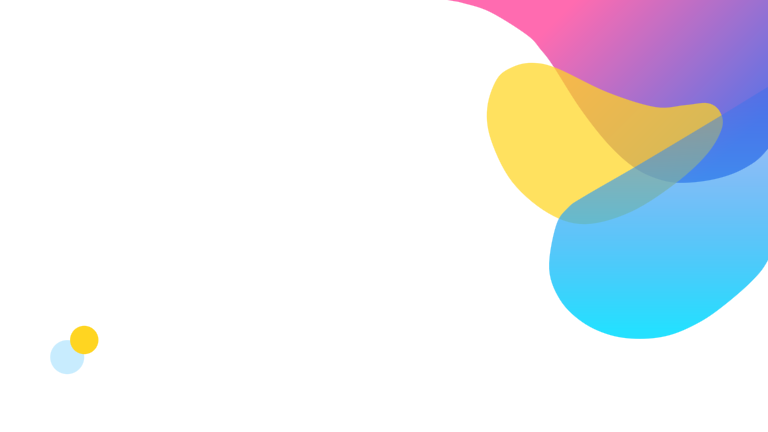
A Shadertoy shader for this background:

```glsl
const vec2 CANVAS = vec2(16.0, 9.0);
const int KNOTS = 18;
const int STEPS = 7;

const vec3 PAPER = vec3(1.0);
const vec3 PINK = vec3(1.0, 0.42, 0.69);
const vec3 VIOLET = vec3(0.36, 0.45, 0.90);
const vec3 YELLOW = vec3(1.0, 0.835, 0.13);
const vec3 CYAN = vec3(0.14, 0.88, 1.0);
const vec3 AZURE = vec3(0.22, 0.42, 0.92);
const vec3 PALE_BLUE = vec3(0.785, 0.925, 0.995);

const float YELLOW_ALPHA = 0.72;
const float AZURE_ALPHA = 0.40;
const vec2 PINK_RANGE = vec2(3.0, 9.33);
const vec2 BLUE_RANGE = vec2(2.1, 7.19);

// Circles: centre and radius
const vec3 PALE_DOT = vec3(1.40, 1.56, 0.354);
const vec3 YELLOW_DOT = vec3(1.755, 1.917, 0.295);

// Spline knots of the blobs
const vec2 CORNER_BLOB[KNOTS] = vec2[](
    vec2(8.33, 9.21), vec2(9.33, 9.0), vec2(9.63, 8.94), vec2(10.21, 8.75),
    vec2(10.98, 8.27), vec2(11.27, 7.96), vec2(11.52, 7.63), vec2(12.08, 6.75),
    vec2(12.65, 6.02), vec2(13.17, 5.54), vec2(13.65, 5.29), vec2(14.17, 5.19),
    vec2(14.90, 5.27), vec2(15.52, 5.50), vec2(16.0, 5.90), vec2(16.67, 6.92),
    vec2(17.1, 10.25), vec2(8.33, 10.25));

const vec2 YELLOW_BLOB[KNOTS] = vec2[](
    vec2(11.08, 7.69), vec2(11.60, 7.58), vec2(12.65, 7.08), vec2(13.65, 6.77),
    vec2(14.27, 6.81), vec2(14.75, 6.85), vec2(15.0, 6.67), vec2(15.04, 6.33),
    vec2(14.73, 5.79), vec2(14.06, 5.17), vec2(13.13, 4.58), vec2(12.19, 4.33),
    vec2(11.42, 4.56), vec2(10.67, 5.21), vec2(10.23, 6.08), vec2(10.15, 6.75),
    vec2(10.35, 7.35), vec2(10.67, 7.60));

const vec2 BLUE_BLOB[KNOTS] = vec2[](
    vec2(12.19, 4.92), vec2(13.33, 5.58), vec2(15.0, 6.58), vec2(16.0, 7.19),
    vec2(17.3, 7.96), vec2(16.35, 4.4), vec2(16.0, 3.58), vec2(15.67, 3.15),
    vec2(15.10, 2.65), vec2(14.58, 2.29), vec2(13.96, 2.02), vec2(13.33, 1.94),
    vec2(12.71, 2.02), vec2(12.13, 2.29), vec2(11.67, 2.75), vec2(11.44, 3.40),
    vec2(11.58, 4.29), vec2(11.83, 4.67));

vec2 catmullRom(vec2 a, vec2 b, vec2 c, vec2 d, float t) {
    return b + 0.5 * t * (c - a + t * (2.0 * a - 5.0 * b + 4.0 * c - d
                        + t * (3.0 * (b - c) + d - a)));
}

// Signed distance to a closed spline, negative inside
float blobDistance(vec2 p, vec2 knots[KNOTS]) {
    float nearest = 1e4;
    float side = 1.0;
    vec2 start = knots[0];
    for (int i = 0; i < KNOTS; i++) {
        vec2 a = knots[(i + KNOTS - 1) % KNOTS];
        vec2 b = knots[i];
        vec2 c = knots[(i + 1) % KNOTS];
        vec2 d = knots[(i + 2) % KNOTS];
        for (int j = 1; j <= STEPS; j++) {
            vec2 end = catmullRom(a, b, c, d, float(j) / float(STEPS));
            vec2 edge = end - start;
            vec2 toP = p - start;
            vec2 gap = toP - edge * clamp(dot(toP, edge) / dot(edge, edge), 0.0, 1.0);
            nearest = min(nearest, dot(gap, gap));

            // Flip the side at each crossing of a horizontal ray
            bool spans = (start.y > p.y) != (end.y > p.y);
            if (spans && toP.x < edge.x * toP.y / edge.y) side = -side;
            start = end;
        }
    }
    return side * sqrt(nearest);
}

float circleDistance(vec2 p, vec3 circle) {
    return length(p - circle.xy) - circle.z;
}

float ramp(float x, vec2 range) {
    return clamp((x - range.x) / (range.y - range.x), 0.0, 1.0);
}

void mainImage(out vec4 fragColor, in vec2 fragCoord) {
    vec2 p = fragCoord / iResolution.xy * CANVAS;
    float pixel = CANVAS.y / iResolution.y;
    vec2 soft = vec2(0.6, -0.6) * pixel;
    vec3 color = PAPER;

    // Corner blob with a diagonal gradient
    vec3 cornerColor = mix(PINK, VIOLET, ramp(p.x - p.y, PINK_RANGE));
    color = mix(color, cornerColor, ramp(blobDistance(p, CORNER_BLOB), soft));

    // Translucent yellow blob
    float yellowMask = ramp(blobDistance(p, YELLOW_BLOB), soft);
    color = mix(color, YELLOW, YELLOW_ALPHA * yellowMask);

    // Blue blob, fading towards its top
    float rise = ramp(p.y, BLUE_RANGE);
    float blueAlpha = mix(1.0, AZURE_ALPHA, rise);
    float blueMask = ramp(blobDistance(p, BLUE_BLOB), soft);
    color = mix(color, mix(CYAN, AZURE, rise), blueAlpha * blueMask);

    // Pair of dots
    color = mix(color, PALE_BLUE, ramp(circleDistance(p, PALE_DOT), soft));
    color = mix(color, YELLOW, ramp(circleDistance(p, YELLOW_DOT), soft));

    fragColor = vec4(color, 1.0);
}
```
